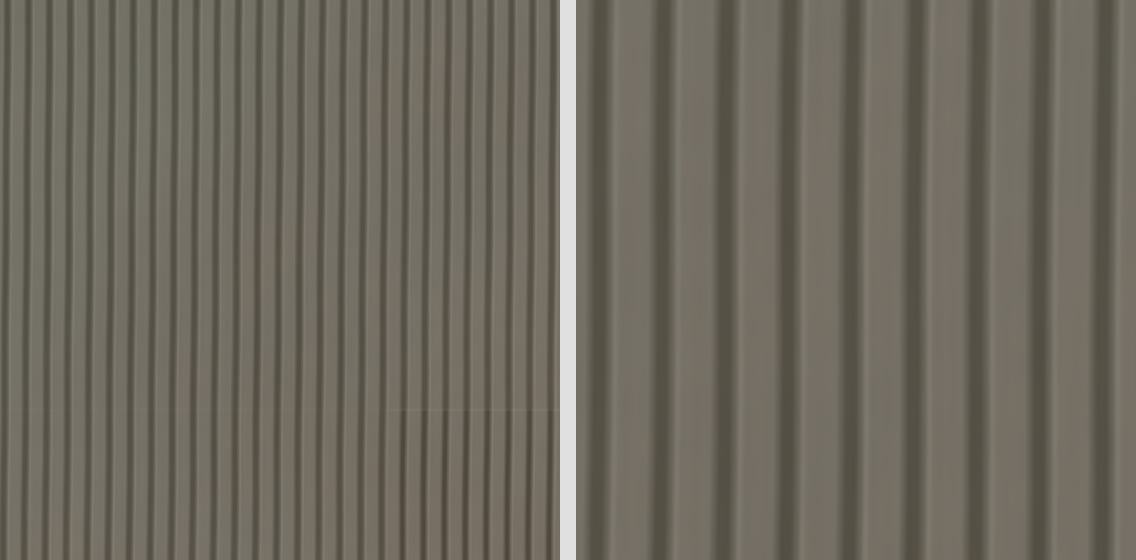
Left: the whole. Right: its middle third, enlarged.
Write a Shadertoy shader that draws this texture.

```glsl
// Corrugated taupe metal sheet: soft vertical ribs with a slight lean and one overlap seam.

const float RIBS = 26.67;         // ribs across the canvas
const float FIRST_GROOVE = 0.0052; // groove position at the lower left
const float LEAN = 0.0078;        // sideways drift from bottom to top
const float SEAM_Y = 0.268;       // height of the sheet overlap
const float SEAM_X = 0.71;        // where the overlap becomes visible
const float WEAR = 0.010;         // strength of the tonal mottling

const vec3 FACE = vec3(0.462, 0.441, 0.400);
const vec3 SLOPE = vec3(0.400, 0.387, 0.345);
const vec3 GROOVE = vec3(0.335, 0.318, 0.272);
const vec3 GLINT = vec3(0.030, 0.032, 0.030);
const vec3 WARM_TINT = vec3(0.010, -0.003, -0.004);

float hash(vec2 p) {
    p = fract(p * vec2(0.1031, 0.1137));
    p += dot(p, p.yx + 33.33);
    return fract((p.x + p.y) * p.x * 7.31);
}

// Distance to the nearest scattered point, for soft patches.
float cellular(vec2 p) {
    vec2 cell = floor(p);
    float nearest = 2.0;
    for (int j = -1; j <= 1; j++) {
        for (int i = -1; i <= 1; i++) {
            vec2 c = cell + vec2(i, j);
            vec2 point = c + vec2(hash(c + 17.0), hash(c + 71.0));
            nearest = min(nearest, distance(p, point));
        }
    }
    return nearest;
}

// Layered sines for broad, slow variation.
float drift(vec2 p) {
    return 0.5 * sin(p.x * 5.1 + 2.0 * sin(p.y * 3.7))
         + 0.3 * sin(p.y * 9.3 + p.x * 4.0)
         + 0.2 * sin(p.x * 17.0 - p.y * 13.0);
}

// Rib cross section; t is the signed offset from the groove, in ribs.
vec3 ribColor(float t, float depth) {
    float side = t < 0.0 ? 0.025 : 0.0;
    float d = abs(t) + side;
    vec3 color = mix(GROOVE, SLOPE, smoothstep(0.07, 0.18, d));
    color = mix(color, FACE, smoothstep(0.16, 0.25, d));
    color -= depth * 0.028 * (1.0 - smoothstep(0.04, 0.18, d));
    float glint = exp(-pow((t - 0.27) / 0.045, 2.0));
    return color + GLINT * glint;
}

void mainImage(out vec4 fragColor, in vec2 fragCoord) {
    vec2 uv = fragCoord / iResolution.xy;
    float pixel = 1.0 / iResolution.y;

    // Leaning ribs
    float rib = (uv.x - FIRST_GROOVE - LEAN * uv.y) * RIBS;
    rib += 0.012 * sin(uv.y * 19.0 + uv.x * 7.0);
    float id = floor(rib + 0.5);
    float t = rib - id;

    // Deeper grooves on the lower right sheet
    float below = 1.0 - smoothstep(SEAM_Y - pixel, SEAM_Y + pixel, uv.y);
    float overlap = smoothstep(SEAM_X - 0.02, SEAM_X, uv.x);
    vec3 color = ribColor(t, below * overlap);

    // Faint light edge along the seam
    float edge = 1.0 - smoothstep(0.0008, 0.0008 + 1.5 * pixel, abs(uv.y - SEAM_Y));
    color += 0.022 * edge * mix(0.25, 1.0, overlap);

    // Wear: per-rib tone, vertical streaks, patches and broad drift
    float ribTone = hash(vec2(id, 5.0)) - 0.5;
    float streak = sin(rib * 23.0 + sin(uv.y * 11.0 + id)) * 0.35;
    float patches = cellular(uv * vec2(36.0, 22.0)) - 0.5;
    color += WEAR * (0.5 * ribTone + 0.5 * streak + 0.7 * patches + 0.5 * drift(uv));

    // Greener toward the upper left, warmer toward the lower right
    float warmth = uv.x - uv.y + 0.4 * drift(uv * 1.7 + 3.0);
    color += WARM_TINT * warmth;

    fragColor = vec4(color, 1.0);
}
```
